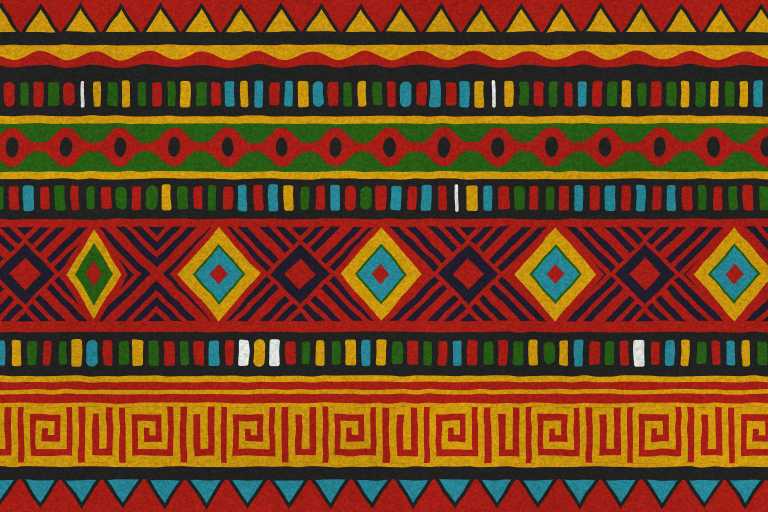
This pattern is drawn by a Shadertoy shader. Its source:

```glsl
// Woven cloth in horizontal bands: triangles, beads, eyes, diamonds and a meander.

const vec3 RED = vec3(0.63, 0.115, 0.085);
const vec3 BLACK = vec3(0.125, 0.13, 0.125);
const vec3 YELLOW = vec3(0.78, 0.58, 0.06);
const vec3 GREEN = vec3(0.15, 0.35, 0.08);
const vec3 TEAL = vec3(0.15, 0.51, 0.57);
const vec3 NAVY = vec3(0.13, 0.11, 0.17);
const vec3 WHITE = vec3(0.85, 0.86, 0.84);

float unitsPerPixel;

float hash(vec2 p) {
    vec3 q = fract(vec3(p.xyx) * 0.1031);
    q += dot(q, q.yzx + 33.33);
    return fract((q.x + q.y) * q.z);
}

float noise(vec2 p) {
    vec2 i = floor(p), f = fract(p);
    f = f * f * (3.0 - 2.0 * f);
    return mix(mix(hash(i), hash(i + vec2(1, 0)), f.x),
               mix(hash(i + vec2(0, 1)), hash(i + vec2(1, 1)), f.x), f.y);
}

void paint(inout vec3 col, vec3 ink, float d) {
    col = mix(col, ink, clamp(0.5 - d / unitsPerPixel, 0.0, 1.0));
}

void band(inout vec3 col, vec3 ink, float y, float top, float bottom) {
    paint(col, ink, max(top - y, y - bottom));
}

// Signed offset from the nearest repeat centre
float repeat(float x, float period) {
    return mod(x + 0.5 * period, period) - 0.5 * period;
}

// Outlined teeth; height is measured from the tip towards the base
void teeth(inout vec3 col, vec3 ink, float x, float height, float period) {
    float d = (abs(repeat(x, period)) - height * 0.66) * 0.83;
    paint(col, BLACK, max(d, height - 31.0));
    paint(col, ink, max(d + 3.3, height - 29.0));
}

// Hand-cut beads of uneven width and colour
void beads(inout vec3 col, vec2 p, float period, float seed) {
    float id = floor(p.x / period), pick = hash(vec2(id + 40.0, seed));
    float size = hash(vec2(id + 7.0, seed + 19.0));
    vec3 ink = mod(id, 2.0) < 0.5 ? (pick < 0.66 ? RED : YELLOW)
             : pick < 0.56 ? GREEN : pick < 0.95 ? TEAL : WHITE;
    vec2 halfSize = vec2(3.9 + 1.8 * size, 11.5 + 2.0 * pick);
    if (ink == WHITE && size < 0.5) halfSize.x = 1.8;
    float corner = min(halfSize.x, size > 0.92 ? 5.5 : 2.4);
    vec2 q = vec2(repeat(p.x - 0.5 * period, period) + (pick - 0.5) * 1.5, p.y);
    q = abs(q) - halfSize + corner;
    paint(col, ink, length(max(q, 0.0)) + min(max(q.x, q.y), 0.0) - corner);
}

// Diamond spacing widens from left to right
float diamondCentre(int k) {
    return k < 0 ? -44.0 : 94.0 + 181.0 * float(k) - 84.8 * (1.0 - pow(0.34, float(k)));
}

void diamonds(inout vec3 col, vec2 p) {
    // Chevrons and rings fill the gaps
    for (int k = 0; k < 6; k++) {
        float left = diamondCentre(k - 1), right = diamondCentre(k);
        if (p.x < left || p.x >= right) continue;
        vec2 q = abs(p - vec2(0.5 * (left + right), 0.0));
        float across = q.x + q.y;
        float d = abs(mod(abs(q.x - q.y), 16.0) - 11.0) - 4.6;
        if (right - left > 130.0) d = min(max(d, 36.0 - across), abs(across - 23.0) - 7.0);
        paint(col, NAVY, max(d * 0.707, q.y - 47.0));
    }
    // Nested diamonds, the first one narrow
    for (int k = 0; k < 5; k++) {
        vec2 s = k == 0 ? vec2(27, 45) : vec2(41, 47);
        vec2 q = abs(p - vec2(diamondCentre(k), 0.0));
        float d = (q.x / s.x + q.y / s.y - 1.0) * s.x * s.y / length(s);
        paint(col, RED, max(d - 6.0, q.y - 48.0));
        paint(col, YELLOW, d);
        paint(col, GREEN, d + (k == 0 ? 7.0 : 11.0));
        if (k > 0) paint(col, TEAL, d + 13.2);
        paint(col, RED, d + (k == 0 ? 16.4 : 24.2));
    }
}

// Square spiral: half rings whose lower halves shift sideways by half a pitch
float squareSpiral(vec2 p, float stretch, float halfWidth) {
    float y = p.y + 3.5;
    float shift = y > 0.0 ? 7.0 : 0.0;
    float ring = max(abs(p.x - shift), abs(y) - stretch);
    float d = abs(repeat(ring - shift, 14.0)) - 3.3;
    return max(d, max(abs(p.x) - halfWidth, abs(p.y) - 27.8));
}

void mainImage(out vec4 fragColor, in vec2 fragCoord) {
    unitsPerPixel = 512.0 / iResolution.y;
    vec2 cloth = vec2(768, 512) * fragCoord / iResolution.xy;
    cloth.y = 512.0 - cloth.y;
    // Slight wobble of hand-painted edges
    vec2 p = cloth + 1.6 * (vec2(noise(cloth / 13.0), noise(cloth / 13.0 + 70.0)) - 0.5);
    vec3 col = RED;

    // Upper teeth and wavy border
    teeth(col, YELLOW, p.x - 1.0, p.y - 3.0, 40.0);
    band(col, BLACK, p.y, 32.0, 116.0);
    band(col, RED, p.y, 45.0, 66.0 + 1.5 * sin(p.x * 0.116));
    band(col, YELLOW, p.y, 45.0, 55.5 + 4.5 * sin(p.x * 0.116));
    beads(col, p - vec2(2, 94), 14.7, 1.0);

    // Chain of eyes
    band(col, YELLOW, p.y, 116.0, 179.0);
    band(col, GREEN, p.y, 123.5, 171.5);
    vec2 eye = vec2(abs(repeat(p.x - 12.0, 53.95)), abs(p.y - 147.0));
    paint(col, RED, 0.75 * (eye.y - 4.5 - 15.0 * (1.0 - smoothstep(2.0, 23.0, eye.x))));
    paint(col, BLACK, 6.0 * (length(eye / vec2(6.2, 10)) - 1.0));

    // Diamonds between two bead rows
    band(col, BLACK, p.y, 179.0, 219.0);
    beads(col, p - vec2(6, 198), 15.3, 2.0);
    diamonds(col, p - vec2(0, 274));
    band(col, BLACK, p.y, 332.0, 376.0);
    beads(col, p - vec2(9, 353), 15.2, 3.0);

    // Stripes and meander
    band(col, YELLOW, p.y, 376.0, 467.0);
    band(col, RED, p.y, 382.0, 389.5);
    band(col, RED, p.y, 394.0, 403.0);
    vec2 key = vec2(repeat(p.x - 45.0, 101.5), p.y - 435.0);
    paint(col, RED, squareSpiral(vec2(key.x / 0.86, key.y), 0.0, 31.4));
    key.x = repeat(p.x - 95.7, 101.5);
    paint(col, RED, squareSpiral(key, 14.0, 17.4));

    // Lower teeth
    band(col, BLACK, p.y, 467.0, 479.5);
    teeth(col, TEAL, p.x - 40.0, 509.0 - p.y, 41.5);

    // Woven grain and faded patches
    float grain = noise(cloth * 0.65) + 0.6 * noise(cloth * vec2(0.3, 1.0)) - 0.8;
    float fade = noise(cloth / 90.0) - 0.5;
    col *= 1.0 + 0.16 * grain + 0.08 * fade;
    fragColor = vec4(col + 0.012 * grain, 1.0);
}
```
